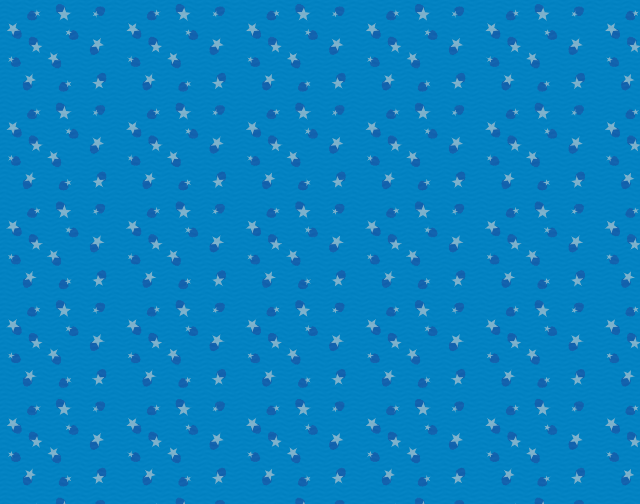
Write a WebGL 1 fragment shader that draws this pattern.

```glsl
precision highp float;
// Pale five-pointed stars, each overlapping a dark scalloped spot, on bright blue cloth.
// One tile of twelve star-and-spot pairs repeats by mod; shapes are distance functions
// and the faint weave is made of layered sines. Lengths are in tile widths, y runs down.

uniform vec2 u_resolution;

const float PI = 3.14159265;
const float TILES_ACROSS = 5.348;
const float TILE_HEIGHT = 0.825;

const vec3 CLOTH_COLOR = vec3(0.010, 0.512, 0.762);
const vec3 SPOT_COLOR = vec3(0.070, 0.388, 0.682);
const vec3 STAR_COLOR = vec3(0.490, 0.695, 0.800);

const float SPOT_RADIUS = 0.040;
const float SPOT_GAP = 0.040;       // least distance from star to spot
const float SPOT_GAP_GROWTH = 0.30; // extra distance per star radius
const float STAR_WAIST = 0.44;      // inner radius over outer radius
const float WEAVE_STRENGTH = 0.011;

// Each column is one pair: star x, star y, direction of its spot, star radius.
const mat4 LARGE_PAIRS = mat4(
    0.536, 0.122, -2.14, 0.058,
    0.108, 0.240,  0.90, 0.055,
    0.815, 0.368,  2.06, 0.055,
    0.824, 0.698, -1.06, 0.051);
const mat4 MIXED_PAIRS = mat4(
    0.305, 0.395, -2.10, 0.050,
    0.446, 0.483,  1.05, 0.050,
    0.251, 0.664,  2.00, 0.050,
    0.573, 0.272,  0.51, 0.027);
const mat4 SMALL_PAIRS = mat4(
    0.311, 0.111,  2.68, 0.027,
    0.799, 0.118, -0.59, 0.025,
    0.092, 0.497,  0.55, 0.026,
    0.571, 0.701,  2.55, 0.027);

// Distance to a star with one tip along the angle tipAngle.
float starDistance(vec2 p, float radius, float tipAngle) {
    float sector = 2.0 * PI / 5.0;
    float angle = mod(atan(p.y, p.x) - tipAngle + 0.5 * sector, sector) - 0.5 * sector;
    vec2 folded = length(p) * vec2(cos(angle), abs(sin(angle)));
    vec2 tip = vec2(radius, 0.0);
    vec2 valley = radius * STAR_WAIST * vec2(cos(0.5 * sector), sin(0.5 * sector));
    vec2 edge = valley - tip;
    return dot(folded - tip, normalize(vec2(edge.y, -edge.x)));
}

// Distance to a rounded three-lobed spot with a lightly scalloped rim.
float spotDistance(vec2 p, float turn) {
    float angle = atan(p.y, p.x) - turn;
    float rim = 1.0 + 0.07 * cos(3.0 * angle) + 0.03 * sin(11.0 * angle);
    return length(p) - SPOT_RADIUS * rim;
}

// Nearest spot (x) and star (y) within a group of four pairs.
vec2 pairDistances(vec2 p, mat4 pairs) {
    vec2 nearest = vec2(1.0);
    for (int i = 0; i < 4; i++) {
        vec4 pair = pairs[i];
        vec2 fromStar = p - pair.xy;
        vec2 toSpot = vec2(cos(pair.z), sin(pair.z));
        vec2 fromSpot = fromStar - toSpot * (SPOT_GAP + SPOT_GAP_GROWTH * pair.w);
        nearest = min(nearest, vec2(
            spotDistance(fromSpot, pair.z),
            starDistance(fromStar, pair.w, pair.z + PI)));
    }
    return nearest;
}

// Fine wavy horizontal threads, broken up along their length.
float weave(vec2 p) {
    float threads = sin(150.0 * p.y + 1.3 * sin(41.0 * p.x) + 0.8 * sin(17.0 * p.x + 9.0 * p.y));
    float breaks = sin(83.0 * p.x + 2.0 * sin(47.0 * p.y));
    return threads * (0.65 + 0.35 * breaks);
}

float coverage(float dist, float pixel) {
    return 1.0 - smoothstep(-0.6 * pixel, 0.6 * pixel, dist);
}

void main() {
    float pixel = TILES_ACROSS / u_resolution.x;
    vec2 p = vec2(gl_FragCoord.x, u_resolution.y - gl_FragCoord.y) * pixel;
    vec2 tile = mod(p, vec2(1.0, TILE_HEIGHT));

    vec2 nearest = min(pairDistances(tile, LARGE_PAIRS),
        min(pairDistances(tile, MIXED_PAIRS), pairDistances(tile, SMALL_PAIRS)));

    // Layers: cloth, spots, stars, then the weave over all.
    vec3 color = mix(CLOTH_COLOR, SPOT_COLOR, coverage(nearest.x, pixel));
    color = mix(color, STAR_COLOR, coverage(nearest.y, pixel));
    color += WEAVE_STRENGTH * weave(p);

    gl_FragColor = vec4(color, 1.0);
}
```
